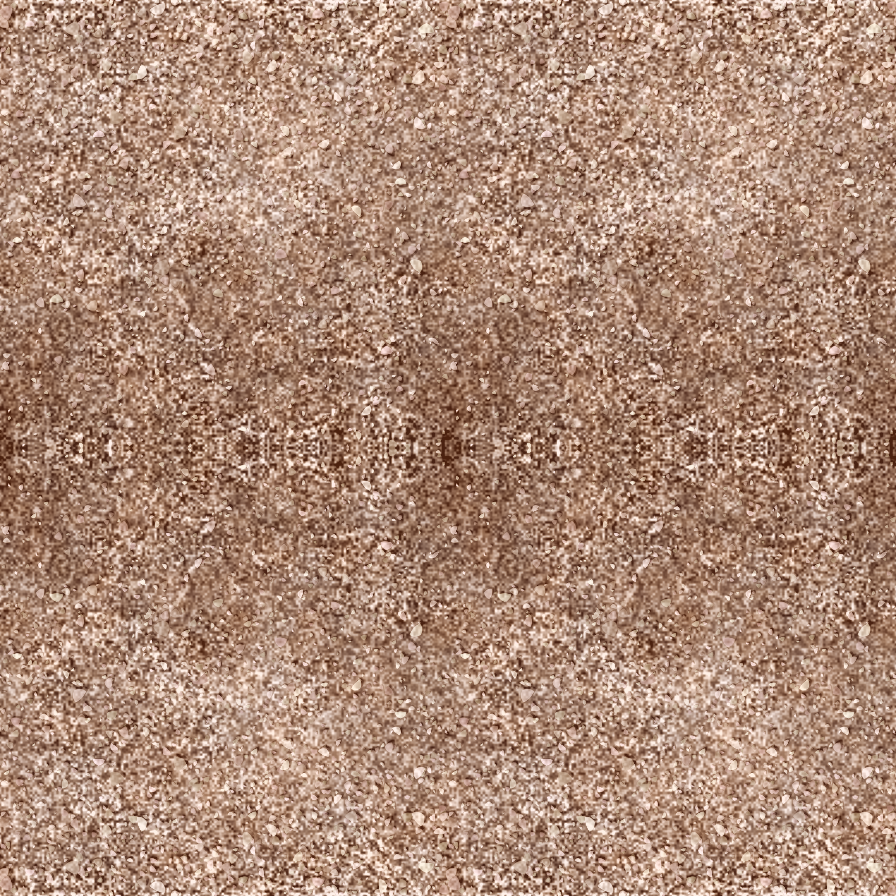
Write a WebGL 1 fragment shader that draws this texture.

```glsl
precision highp float;
uniform vec2 u_resolution;

#define REPEATS 2.0
#define GRAIN_CELLS 187.0
#define GRAIN_CONTRAST 0.92
#define BAND_HEIGHT 0.08
#define BIG_CELLS 26.0
#define MID_CELLS 42.0
#define SMALL_CELLS 70.0
#define DARK_SOIL vec3(0.37, 0.215, 0.145)
#define MID_SOIL vec3(0.645, 0.497, 0.405)
#define PALE_STONE vec3(0.93, 0.84, 0.79)

vec3 hash3(vec2 p) {
  vec3 q = fract(p.xyx * vec3(0.1031, 0.1030, 0.0973));
  q += dot(q, q.yxz + 33.33);
  return fract((q.xxy + q.yzz) * q.zyx);
}

// Random values of a cell, wrapping across the tile
vec3 cellHash(vec2 cell, float cells) {
  return hash3(vec2(mod(cell.x, cells), cell.y) + cells * 3.7 + 11.0);
}

// Smooth noise from -0.5 to 0.5
float noise(vec2 tile, float cells) {
  vec2 p = tile * cells;
  vec2 i = floor(p);
  vec2 f = fract(p);
  f = f * f * (3.0 - 2.0 * f);
  vec2 e = vec2(1.0, 0.0);
  float low = mix(cellHash(i, cells).x, cellHash(i + e.xy, cells).x, f.x);
  float high = mix(cellHash(i + e.yx, cells).x, cellHash(i + e.xx, cells).x, f.x);
  return mix(low, high, f.y) - 0.5;
}

// Blunt triangular chip, distance to its centre
float chip(vec2 d, float angle, float stretch) {
  float c = cos(angle);
  float s = sin(angle);
  d = vec2(c * d.x - s * d.y, (s * d.x + c * d.y) * stretch);
  float triangle = max(abs(d.x) * 0.87 + d.y * 0.5, -d.y);
  return mix(triangle, length(d), 0.5);
}

// Scattered stones: x = coverage, y = tone, z = shadow, w = tint
vec4 stones(vec2 tile, float cells, float density, float pixel) {
  vec2 p = tile * cells;
  vec2 home = floor(p);
  float soft = pixel * cells * 0.6;
  vec4 result = vec4(0.0);
  for (int y = -1; y <= 1; y++) {
    for (int x = -1; x <= 1; x++) {
      vec2 cell = home + vec2(float(x), float(y));
      vec3 place = cellHash(cell, cells);
      vec3 look = cellHash(cell + 57.0, cells);
      float present = step(place.z, density);
      float radius = mix(0.18, 0.42, look.x * look.x);
      vec2 d = p - cell - 0.15 - 0.7 * place.xy;
      float angle = look.y * 6.2832;
      float stretch = 1.0 + 0.7 * look.z;
      float edge = chip(d, angle, stretch) - radius;
      float cover = present * (1.0 - smoothstep(-soft, soft, edge));
      float shadowEdge = chip(d + vec2(-0.14, 0.16), angle, stretch) - radius;
      result.z = max(result.z, present * (1.0 - smoothstep(-soft, soft * 1.5, shadowEdge)));
      float tone = 0.64 + 0.46 * look.z + 0.12 * dot(d, vec2(-0.7, 0.7)) / radius;
      result.xyw = mix(result.xyw, vec3(1.0, tone, look.y), cover);
    }
  }
  // Undo the blend with the empty start so edges keep the stone tone
  result.yw /= max(result.x, 0.001);
  return result;
}

void main() {
  // Tiles repeat across and mirror about the middle line
  vec2 uv = gl_FragCoord.xy / u_resolution;
  vec2 tile = vec2(fract(uv.x * REPEATS), abs(uv.y * REPEATS - 1.0));
  float pixel = REPEATS / u_resolution.y;
  float height = tile.y;
  float band = exp(-height * height / (BAND_HEIGHT * BAND_HEIGHT));
  float coarse = smoothstep(0.2, 0.95, height);

  // Broad patches of soil over a slow brightening towards the outer edge
  float patches = noise(tile, 5.0) * 0.5 + noise(tile, 11.0) * 0.5 + noise(tile, 23.0) * 0.5;
  float tone = 0.42 + 0.19 * smoothstep(0.0, 0.75, height) - 0.04 * band + patches * 0.34;

  // Gritty grain, a little harsher in the middle band and at the outer edge
  float rough = smoothstep(-0.1, 0.3, noise(tile, 9.0) + noise(tile, 19.0) * 0.7);
  float contrast = 0.8 + 0.35 * rough + 0.35 * band + 0.35 * smoothstep(0.7, 1.0, height);
  float grain = noise(tile, GRAIN_CELLS) + noise(tile, 113.0) * 0.6 + noise(tile, 61.0) * 0.25;
  tone += grain * GRAIN_CONTRAST * contrast;

  // Stones from small to big, thickening towards the outer edge
  float tint = 0.5;
  for (int i = 0; i < 3; i++) {
    float size = float(i);
    float cells = size < 0.5 ? SMALL_CELLS : (size < 1.5 ? MID_CELLS : BIG_CELLS);
    float density = 0.20 - 0.08 * size + (0.20 + 0.05 * size) * coarse + patches * 0.2;
    vec4 stone = stones(tile, cells, density * (1.0 - 0.6 * band), pixel);
    tone -= 0.30 * stone.z * (1.0 - stone.x);
    tone = mix(tone, stone.y + grain * 0.3, stone.x * 0.9);
    tint = mix(tint, stone.w, stone.x);
  }
  tone += 0.25 * smoothstep(0.990, 0.998, height);

  // Colour ramp with slight pink, grey and ochre shifts
  tone = clamp(tone, -0.15, 1.15);
  vec3 color = mix(DARK_SOIL, MID_SOIL, min(tone * 2.0, 1.0));
  color += (PALE_STONE - MID_SOIL) * max(tone * 2.0 - 1.0, 0.0);
  color += (tint - 0.5) * vec3(0.03, -0.02, 0.04);
  color += noise(tile, 13.0) * vec3(-0.02, 0.01, 0.03);
  color += noise(tile, 37.0) * vec3(0.02, 0.0, -0.03);
  gl_FragColor = vec4(clamp(color, 0.0, 1.0), 1.0);
}
```
